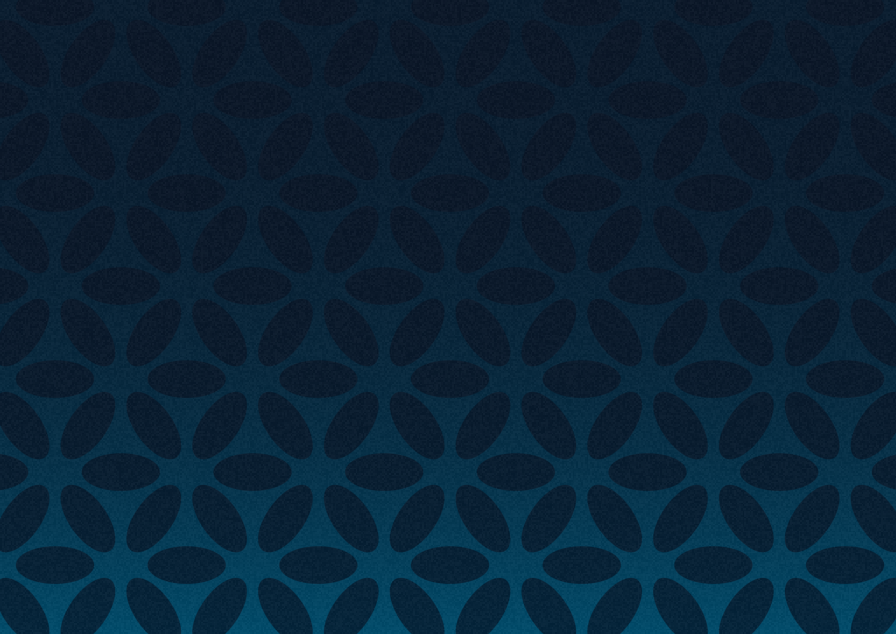
This pattern is drawn by a Shadertoy shader. Its source:

```glsl
// Triangular lattice of dark petals over a navy backdrop with a teal glow from below and fine grain.

#define PITCH vec2(0.2077, 0.1467)      // petal spacing across, row spacing
#define NODE_ORIGIN vec2(0.1906, 0.1087) // one lattice node, in canvas heights
#define PETAL_RADII vec2(0.0617, 0.0297)
#define GLOW_POWER 2.7
#define GRAIN_CELLS 362.0
#define GRAIN_AMOUNT 0.035
#define BACK_TOP vec3(0.044, 0.118, 0.188)
#define BACK_BOTTOM vec3(0.010, 0.300, 0.420)
#define PETAL_TOP vec3(0.050, 0.096, 0.160)
#define PETAL_BOTTOM vec3(0.025, 0.148, 0.232)

// Sineless hash, 0 to 1
float hash12(vec2 p) {
    vec3 q = fract(vec3(p.xyx) * 0.1031);
    q += dot(q, q.yzx + 33.33);
    return fract((q.x + q.y) * q.z);
}

// Approximate signed distance to an axis-aligned ellipse
float ellipseDistance(vec2 p, vec2 radii) {
    float k0 = length(p / radii);
    float k1 = length(p / (radii * radii));
    return k0 * (k0 - 1.0) / max(k1, 1e-4);
}

// Offset from the nearest point of the staggered lattice
vec2 latticeOffset(vec2 p) {
    float row = round(p.y / PITCH.y);
    p -= row * vec2(0.5 * PITCH.x, PITCH.y);
    p.x -= PITCH.x * round(p.x / PITCH.x);
    return p;
}

// One petal lies along the middle of each lattice edge
float petalDistance(vec2 p) {
    float nearest = 1.0;
    for (int i = -1; i <= 1; i++) {
        float slope = float(i);
        vec2 edge = vec2(PITCH.x * (1.0 - 0.5 * abs(slope)), PITCH.y * slope);
        vec2 axis = normalize(edge);
        vec2 q = latticeOffset(p - 0.5 * edge);
        vec2 local = vec2(dot(q, axis), dot(q, vec2(-axis.y, axis.x)));
        nearest = min(nearest, ellipseDistance(local, PETAL_RADII));
    }
    return nearest;
}

void mainImage(out vec4 fragColor, in vec2 fragCoord) {
    vec2 uv = fragCoord / iResolution.y;
    float pixel = 1.0 / iResolution.y;

    // Vertical glow
    float glow = pow(clamp(1.0 - uv.y, 0.0, 1.0), GLOW_POWER);
    vec3 back = mix(BACK_TOP, BACK_BOTTOM, glow);
    vec3 petal = mix(PETAL_TOP, PETAL_BOTTOM, glow);

    // Petals
    float outside = smoothstep(-0.8 * pixel, 0.8 * pixel, petalDistance(uv - NODE_ORIGIN));
    vec3 color = mix(petal, back, outside);

    // Grain
    color += GRAIN_AMOUNT * (hash12(floor(uv * GRAIN_CELLS)) - 0.5);
    fragColor = vec4(clamp(color, 0.0, 1.0), 1.0);
}
```
